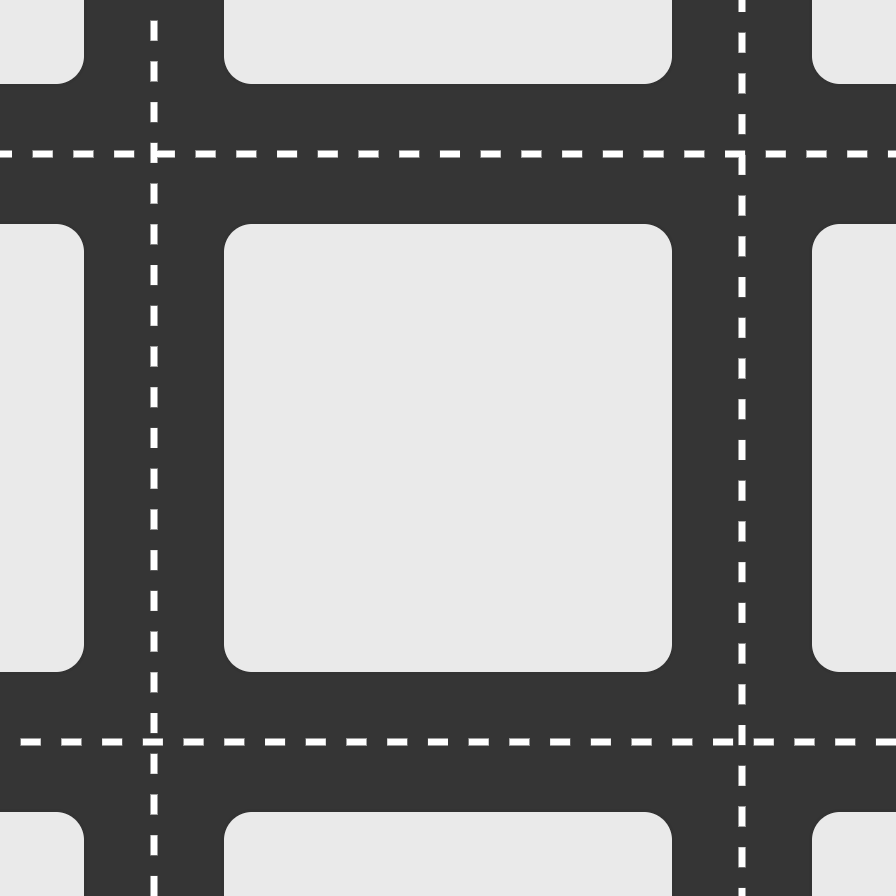
Reproduce this pattern procedurally as a WebGL 2 fragment shader.

```glsl
#version 300 es
precision highp float;
// A street grid: pale rounded city blocks between dark asphalt roads, two each way.
// Mirrored distances to the road centres give the blocks; a whole number of
// repeated box distances gives the dashed centre lines, so every edge wraps.

#define ROAD_OFFSET 0.328125   // road centre, measured from the canvas centre
#define ROAD_HALF 0.078125     // half the road width
#define CORNER_RADIUS 0.03125
#define KERB_WIDTH 0.0035
#define DASH_COUNT 22.0        // dashes along each road
#define DASH_HALF 0.0112       // half the dash length
#define LINE_HALF 0.0039       // half the dash thickness

uniform vec2 u_resolution;
out vec4 fragColor;

const vec3 ASPHALT = vec3(0.208);
const vec3 KERB = vec3(0.200);
const vec3 BLOCK = vec3(0.918);
const vec3 PAINT = vec3(1.0);

// One dash centre along each road: (left, right) and (bottom, top).
const vec2 VERTICAL_PHASE = vec2(0.5112, 0.4978);
const vec2 HORIZONTAL_PHASE = vec2(0.4888, 0.5022);

float coverage(float dist, float pixel) {
    return clamp(0.5 - dist / pixel, 0.0, 1.0);
}

// Signed distance to the rounded blocks, negative inside.
float blockDistance(vec2 fromRoad) {
    vec2 q = ROAD_HALF - fromRoad + CORNER_RADIUS;
    return min(max(q.x, q.y), 0.0) + length(max(q, 0.0)) - CORNER_RADIUS;
}

// Signed distance to a row of dashes that wraps along the road.
float dashDistance(float across, float along, float phase) {
    float cell = fract((along - phase) * DASH_COUNT + 0.5) - 0.5;
    return max(across - LINE_HALF, abs(cell) / DASH_COUNT - DASH_HALF);
}

void main() {
    vec2 uv = gl_FragCoord.xy / u_resolution;
    float pixel = 1.0 / min(u_resolution.x, u_resolution.y);

    // Distance to the nearest road centre on each axis.
    vec2 fromRoad = abs(abs(uv - 0.5) - ROAD_OFFSET);

    // Blocks with a faint dark kerb.
    float block = blockDistance(fromRoad);
    vec3 color = mix(ASPHALT, KERB, coverage(block - KERB_WIDTH, pixel));
    color = mix(color, BLOCK, coverage(block, pixel));

    // Dashed lines, each road with its own phase.
    float verticalPhase = uv.x < 0.5 ? VERTICAL_PHASE.x : VERTICAL_PHASE.y;
    float horizontalPhase = uv.y < 0.5 ? HORIZONTAL_PHASE.x : HORIZONTAL_PHASE.y;
    float dashes = min(dashDistance(fromRoad.x, uv.y, verticalPhase),
                       dashDistance(fromRoad.y, uv.x, horizontalPhase));
    color = mix(color, PAINT, coverage(dashes, pixel));

    fragColor = vec4(color, 1.0);
}
```
